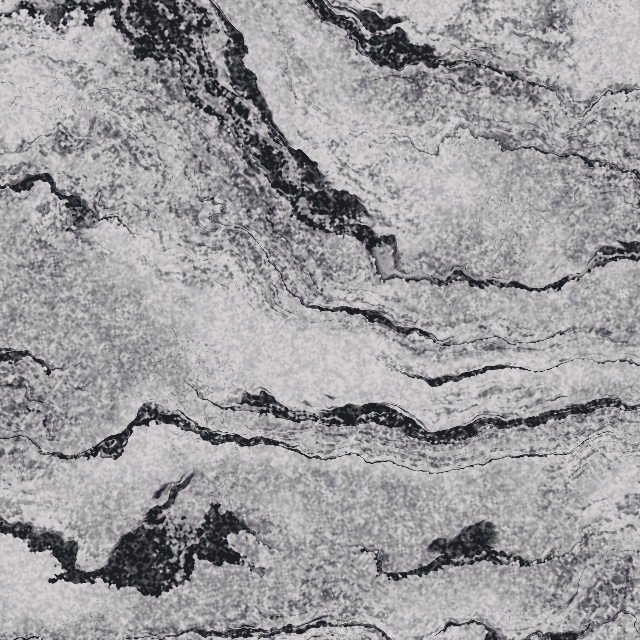
A Shadertoy shader for this texture:

```glsl
// Pale granite crossed by folded, ragged mineral veins and soft grey haze.
// A warped strata height sets the vein levels; stretched noise along it tears
// them into strands, and layered fine noise adds the crystal grain.

const vec3 PALE_STONE = vec3(0.800, 0.787, 0.795);
const vec3 DARK_INK = vec3(0.105, 0.112, 0.135);
const float VEIN_SPACING = 0.17;   // strata height between veins
const float LINE_WIDTH = 0.008;    // thinnest vein
const float POOL_WIDTH = 0.085;    // widest swelling of a vein
const float FOLD_DROP = 0.46;      // how far the upper strata descend
const float GRAIN_SCALE = 270.0;   // crystals across the canvas
const float FLECK_CELLS = 85.0;    // dark flecks across the canvas
const float HAZE_STRENGTH = 0.20;
const float WISP_STRENGTH = 0.30;
const float HAIR_STRENGTH = 0.38;

float hash(vec2 p) {
    vec3 q = fract(p.xyx * 0.1031);
    q += dot(q, q.yzx + 33.33);
    return fract((q.x + q.y) * q.z);
}

float noise(vec2 p) {
    vec2 i = floor(p), f = fract(p);
    f = f * f * (3.0 - 2.0 * f);
    float low = mix(hash(i), hash(i + vec2(1, 0)), f.x);
    float high = mix(hash(i + vec2(0, 1)), hash(i + vec2(1, 1)), f.x);
    return mix(low, high, f.y);
}

float fbm(vec2 p) {
    float sum = 0.0, amp = 0.516;
    for (int i = 0; i < 5; i++) {
        sum += amp * noise(p);
        p = mat2(1.6, 1.2, -1.2, 1.6) * p + 17.3;
        amp *= 0.5;
    }
    return sum;
}

// Streaks stay aligned with the strata, so the octaves are not rotated.
float streaks(vec2 p) {
    return 0.45 * noise(p) + 0.33 * noise(p * 2.1 + 9.2) + 0.22 * noise(p * 4.3 + 3.7);
}

// Irregular crystal grain around zero, turned away from the pixel axes.
float crystalGrain(vec2 p) {
    p = mat2(0.8, 0.6, -0.6, 0.8) * p * GRAIN_SCALE;
    return 0.55 * noise(p) + 0.30 * noise(p * 0.53 + 7.1) + 0.15 * noise(p * 0.27 + 2.9) - 0.5;
}

// Distance to the nearest scattered cell centre.
float cells(vec2 p) {
    vec2 i = floor(p), f = fract(p);
    float nearest = 2.0;
    for (int y = -1; y <= 1; y++)
    for (int x = -1; x <= 1; x++) {
        vec2 o = vec2(x, y);
        vec2 centre = o + vec2(hash(i + o), hash(i + o + 71.7));
        nearest = min(nearest, length(centre - f));
    }
    return nearest;
}

// Layered sines bend the plane before the strata are measured.
vec2 bend(vec2 p) {
    float freq = 5.0, amp = 0.030;
    for (int i = 0; i < 4; i++) {
        p += amp * sin(p.yx * freq + vec2(1.3, 4.1) * float(i + 1));
        freq *= 1.9;
        amp *= 0.5;
    }
    return p;
}

float strataHeight(vec2 p) {
    float fold = FOLD_DROP * smoothstep(0.08, 0.64, p.x) * smoothstep(0.18, 0.58, p.y);
    float swell = 0.36 * (fbm(p * vec2(2.2, 3.0) + 4.6) - 0.5);
    float ripple = 0.15 * (fbm(p * 9.0 + 21.0) - 0.5);
    float ragged = 0.035 * (fbm(p * 32.0 + 5.0) - 0.5);
    float h = p.y + fold + swell + ripple + ragged;
    return h + 0.035 * sin(h * 15.0);
}

// Ink of the vein below this point: crisp lower edge, torn and stranded top.
float veinInk(float h, float along, float lamina, float grain) {
    float level = h + 0.012 * grain;
    float id = floor(level / VEIN_SPACING);
    float above = level - id * VEIN_SPACING;
    float strength = noise(vec2(along * 4.5 + id * 13.7, id * 5.1 + 0.5));
    float breaks = noise(vec2(along * 19.0 + id * 3.1, id * 7.7));
    float swell = smoothstep(0.42, 0.92, strength);
    float present = smoothstep(0.22, 0.48, strength);
    float width = mix(LINE_WIDTH, POOL_WIDTH, swell * swell) * mix(0.6, 1.2, breaks);
    float rise = smoothstep(0.0, 0.004, above);
    float line = rise * (1.0 - smoothstep(0.4 * LINE_WIDTH, 1.4 * LINE_WIDTH, above));
    line *= smoothstep(0.12, 0.5, breaks + 0.5 * swell);
    float torn = above + 1.3 * width * (0.5 - lamina);
    float pool = rise * (1.0 - smoothstep(0.72 * width, width, torn));
    pool *= mix(0.38, 1.0, smoothstep(0.34, 0.52, lamina + 0.4 * grain));
    float halo = rise * exp(-above / 0.04) * smoothstep(0.48, 0.66, lamina + 0.4 * grain);
    return present * max(max(0.85 * line, 0.92 * pool), 0.6 * halo);
}

void mainImage(out vec4 fragColor, in vec2 fragCoord) {
    vec2 p = fragCoord / iResolution.y;
    vec2 q = bend(p);
    float h = strataHeight(q);
    float grain = crystalGrain(p);
    float lamina = streaks(vec2(q.x * 13.0, h * 80.0));

    // Cloudy grey areas, heaviest at the left and clear in the middle
    vec2 cloud = (p - vec2(0.20, 0.46)) / vec2(0.22, 0.18);
    vec2 clearing = (p - vec2(0.58, 0.56)) / vec2(0.20, 0.28);
    float haze = fbm(vec2(q.x * 3.5, h * 6.0) + 31.0);
    haze += 0.20 * exp(-dot(cloud, cloud)) - 0.14 * exp(-dot(clearing, clearing));
    haze = smoothstep(0.38, 0.68, haze + 0.16 * (fbm(q * 24.0) - 0.5));

    // Ragged laminae and broken hairlines
    float patches = smoothstep(0.38, 0.72, noise(vec2(q.x * 4.0, h * 7.0) + 53.0));
    float wisps = patches * smoothstep(0.48, 0.72, lamina + 0.3 * grain);
    float contour = abs(fbm(vec2(q.x * 4.0, h * 17.0) + 12.0) - 0.5 + 0.04 * grain);
    float hairs = (1.0 - smoothstep(0.004, 0.026, contour)) * patches;
    hairs *= smoothstep(0.35, 0.65, noise(q * 23.0));

    // Scattered irregular flecks, clustered in patches
    float fleck = cells(p * FLECK_CELLS + 1.6 * vec2(noise(p * 130.0), noise(p * 130.0 + 40.0)));
    fleck = 1.0 - smoothstep(0.10, 0.28, fleck + 0.5 * grain);
    fleck *= smoothstep(0.46, 0.72, fbm(q * 11.0 + 8.0));

    float ink = 0.02 + HAZE_STRENGTH * haze + WISP_STRENGTH * wisps;
    ink += HAIR_STRENGTH * hairs + 0.28 * fleck;
    ink = max(ink, veinInk(h, q.x, lamina, grain));
    ink += grain * (0.38 + 0.62 * smoothstep(0.04, 0.32, ink));
    fragColor = vec4(mix(PALE_STONE, DARK_INK, clamp(ink, -0.05, 1.0)), 1.0);
}
```
